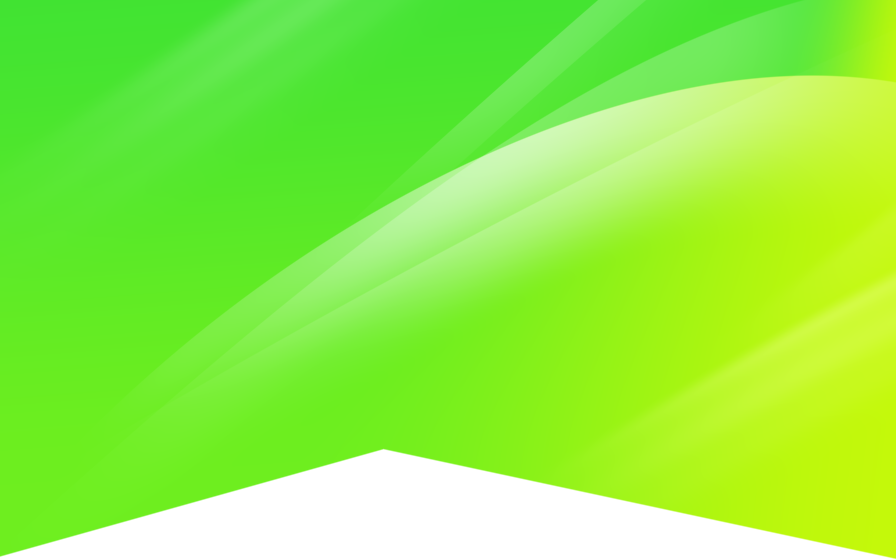
Write a WebGL 1 fragment shader that draws this background.

```glsl
precision highp float;

uniform vec2 u_resolution;

const vec3 GREEN = vec3(0.25, 0.89, 0.20);
const vec3 LEAF = vec3(0.43, 0.935, 0.12);
const vec3 LIME = vec3(0.77, 0.975, 0.04);
const vec3 WHITE = vec3(1.0);
const vec3 PALE_LIME = vec3(0.94, 1.0, 0.60);

// Coverage of the side where the signed distance is positive
float cover(float dist, float softness) {
    return smoothstep(-softness, softness, dist);
}

// Light that starts at an edge and fades out with depth below it
float sheen(float depth, float reach, float softness) {
    float fade = 1.0 - smoothstep(0.0, reach, max(depth, 0.0));
    return cover(depth, softness) * fade;
}

// Smooth peak along one axis
float bump(float x, float center, float width) {
    float d = (x - center) / width;
    return exp(-d * d);
}

// Heights of the sweeping edges
float mainArc(float x) {
    float d = 1.45 - x;
    return 0.865 - d * d * (0.506 - 0.198 * d + 0.0784 * d * d);
}

float steepArc(float x) {
    return 0.018 + 0.89 * x - 0.10 * x * x * x;
}

float shallowArc(float x) {
    return 0.10 + 0.61 * x - 0.05 * x * x;
}

float rayEdge(float x) {
    float d = x - 0.623;
    return 0.60 + 0.93 * d - 0.07 * d * d;
}

// Green field warming to lime at the right, sooner below the main arc
vec3 field(vec2 p, float below) {
    vec3 color = mix(GREEN, LEAF, smoothstep(1.1, 0.1, p.y - 0.08 * p.x));
    float upper = smoothstep(1.40, 1.64, p.x - 0.15 * (p.y - 0.9));
    float lower = smoothstep(0.55, 1.66, p.x - 0.12 * (p.y - 0.35));
    return mix(color, LIME, mix(upper, lower, below));
}

// Soft slanted band broken into fine streaks
float streaks(float depth, float reach, float softness) {
    float ripple = 0.85 + 0.15 * cos(depth * 70.0);
    return sheen(depth, reach, softness) * ripple;
}

void main() {
    vec2 p = gl_FragCoord.xy / u_resolution.y;
    float pixel = 1.0 / u_resolution.y;

    float arcDepth = mainArc(p.x) - p.y;
    float steepDepth = steepArc(p.x) - p.y;
    float shallowDepth = shallowArc(p.x) - p.y;
    float below = cover(arcDepth, pixel);
    vec3 color = field(p, below);

    // Streaks in the upper left
    float leftDepth = 0.69 + 0.69 * p.x - p.y;
    float leftGlow = streaks(leftDepth, 0.30, 0.035) * bump(p.x, 0.56, 0.38);
    color = mix(color, WHITE, 0.23 * leftGlow * (1.0 - below));

    // Narrow ray rising from the main arc
    float rayDepth = rayEdge(p.x) - p.y;
    float raySide = 1.0 - 0.6 * cover(rayDepth - 0.074, pixel);
    float ray = sheen(rayDepth, 0.22, pixel) * raySide;
    ray *= smoothstep(0.55, 0.90, p.y) * (1.0 - below);
    color = mix(color, WHITE, 0.22 * ray);

    // Faint veil between the steep and main arcs
    float veil = sheen(steepDepth, 0.30, pixel) * (1.0 - below);
    veil *= 1.0 - smoothstep(1.25, 1.60, p.x);
    color = mix(color, WHITE, 0.23 * veil);

    // Bright layered sheen beneath the arcs
    float reach = 0.09 + 0.20 * smoothstep(0.1, 0.9, p.x);
    float mainGlow = sheen(arcDepth, reach, pixel);
    mainGlow *= bump(p.x, 1.02, 0.56) * smoothstep(0.12, 0.35, p.x);
    color = mix(color, WHITE, 0.58 * mainGlow);

    float steepGlow = sheen(steepDepth, 0.17, pixel) * below;
    steepGlow *= bump(p.x, 0.84, 0.40);
    color = mix(color, WHITE, 0.27 * steepGlow);

    float shallowGlow = sheen(shallowDepth, 0.18, pixel);
    shallowGlow *= bump(p.x, 0.94, 0.46) * smoothstep(0.08, 0.35, p.x);
    color = mix(color, WHITE, 0.23 * shallowGlow * mix(0.4, 1.0, below));

    // Pale streaks in the lower right
    float d = p.x - 0.98;
    float rightDepth = 0.156 + 0.62 * d - 0.08 * d * d - p.y;
    float rightGlow = streaks(rightDepth, 0.26, 0.018);
    color = mix(color, PALE_LIME, 0.42 * rightGlow * smoothstep(0.90, 1.50, p.x));
    float faintDepth = 0.63 + 0.75 * (p.x - 1.6) - p.y;
    float faintGlow = sheen(faintDepth, 0.18, 0.02) * smoothstep(1.25, 1.60, p.x);
    color = mix(color, PALE_LIME, 0.16 * faintGlow);

    // White peak along the bottom
    vec2 summit = vec2(0.685, 0.198);
    float slope = p.x < summit.x ? 0.280 : -0.214;
    float peakDepth = summit.y + slope * (p.x - summit.x) - p.y;
    color = mix(color, WHITE, cover(peakDepth, pixel));

    gl_FragColor = vec4(color, 1.0);
}
```
